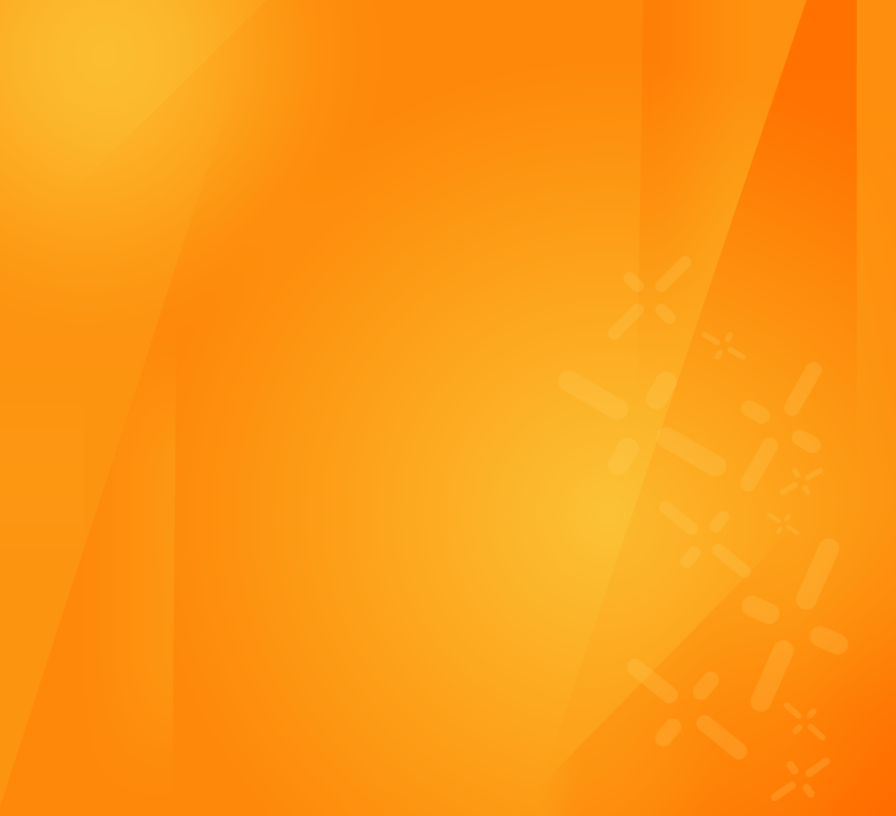
Give the GLSL for this background, as a Shadertoy shader.

```glsl
// Warm orange backdrop: two soft yellow glows crossed by faint translucent
// panels, with pale four-armed sparkles on the right. Everything adds to one
// "heat" value, which a smooth colour ramp turns from red-orange to yellow.

#define CORE_POS vec2(0.745, 0.370)
#define CORE_FALLOFF 1.13
#define BASE_HEAT 0.37
#define CORNER_GLOW_POS vec2(0.107, 0.936)
#define CORNER_GLOW_RADIUS 0.38
#define CORNER_GLOW_HEAT 0.55
#define SHADE_RADIUS 0.42
#define SHADE_DEPTH 0.37
#define SPARKLE_COLOR vec3(1.0, 0.84, 0.42)
#define SPARKLE_ALPHA 0.20

const int SPARKLE_COUNT = 11;

// Centre x, centre y, half length, angle of the long axis in degrees
const vec4 SPARKLES[SPARKLE_COUNT] = vec4[](
    vec4(0.796, 0.635, 0.069,  45.0), vec4(0.887, 0.576, 0.031, -30.0),
    vec4(0.787, 0.481, 0.117, -30.0), vec4(0.957, 0.477, 0.090,  60.0),
    vec4(0.982, 0.410, 0.030,  30.0), vec4(0.864, 0.339, 0.070, -39.0),
    vec4(0.960, 0.358, 0.023, -33.0), vec4(0.974, 0.234, 0.115,  66.0),
    vec4(0.842, 0.131, 0.092, -39.0), vec4(0.986, 0.116, 0.033, -42.0),
    vec4(0.981, 0.045, 0.043,  35.0));

// 1 on the right of the line running from a to b, 0 on the left
float rightOf(vec2 p, vec2 a, vec2 b) {
    vec2 dir = normalize(b - a);
    float dist = dot(p - a, vec2(dir.y, -dir.x));
    float px = 1.0 / iResolution.y;
    return smoothstep(-px, px, dist);
}

// Soft disc: 1 at the centre, 0 at the radius
float softDisc(vec2 p, vec2 center, float radius) {
    return 1.0 - smoothstep(0.0, radius, distance(p, center));
}

// Capsule along x, from inner to outer, in unit sparkle space
float armDistance(vec2 p, float inner, float outer) {
    return length(vec2(p.x - clamp(p.x, inner, outer), p.y)) - 0.11;
}

float sparkleMask(vec2 p, vec4 sparkle) {
    float angle = radians(sparkle.w);
    float c = cos(angle), s = sin(angle);
    vec2 d = p - sparkle.xy;
    vec2 q = abs(vec2(c * d.x + s * d.y, c * d.y - s * d.x)) / sparkle.z;
    float dist = min(armDistance(q, 0.30, 0.89), armDistance(q.yx, 0.30, 0.50));
    float px = 1.0 / iResolution.y;
    return 1.0 - smoothstep(-px, px, dist * sparkle.z);
}

// Panels on the left: corner wedge, slanted sheet and narrow strip
float leftPanels(vec2 p) {
    float wedge = 1.0 - rightOf(p, vec2(0.036, 0.713), vec2(0.327, 1.0));
    float slant = rightOf(p, vec2(0.0, 0.012), vec2(0.322, 1.0));
    float strip = slant * (1.0 - rightOf(p, vec2(0.211, 0.019), vec2(0.216, 0.570)));
    float crease = 1.0 - rightOf(p, vec2(0.103, 0.0), vec2(0.103, 1.0));

    float heat = 0.07 * wedge * smoothstep(0.03, 0.25, p.x);
    heat += 0.13 * (1.0 - slant) * (1.0 - smoothstep(0.5, 0.95, p.y));
    heat += 0.14 * strip * smoothstep(0.09, 0.21, p.x)
          * smoothstep(0.0, 0.2, p.y) * (1.0 - smoothstep(0.42, 0.62, p.y));
    heat += 0.03 * crease * (1.0 - slant)
          * smoothstep(0.30, 0.40, p.y) * (1.0 - smoothstep(0.42, 0.54, p.y));
    return heat;
}

// Panels on the right: upright sheet, slanted sheet, margin and lower wedge
float rightPanels(vec2 p) {
    float upright = rightOf(p, vec2(0.781, 0.527), vec2(0.788, 1.0));
    float slant = rightOf(p, vec2(0.673, 0.069), vec2(0.9885, 1.0));
    float margin = rightOf(p, vec2(1.05, 0.0), vec2(1.05, 1.0));
    float wedge = rightOf(p, vec2(0.652, 0.026), vec2(0.9885, 0.370));

    float uprightHeat = mix(-0.10, 0.10, smoothstep(0.79, 0.93, p.x))
                      * smoothstep(0.48, 0.75, p.y);
    float slantHeat = -mix(0.05, 0.24, smoothstep(0.1, 1.0, p.y))
                    * smoothstep(0.03, 0.15, p.y);
    float marginHeat = mix(slantHeat, 0.08, smoothstep(0.36, 0.9, p.y));

    float heat = mix(upright * uprightHeat, mix(slantHeat, marginHeat, margin), slant);
    heat -= 0.13 * wedge * smoothstep(0.65, 0.72, p.x)
          * (1.0 - smoothstep(0.85, 1.0, p.x));
    return heat;
}

// Red-orange at 0, golden yellow at 1
vec3 heatColor(float heat) {
    float t = clamp(heat, 0.0, 1.0);
    return vec3(1.0 - 0.012 * t, 0.40 + 0.36 * t, 0.21 * pow(t, 1.7));
}

void mainImage(out vec4 fragColor, in vec2 fragCoord) {
    vec2 p = fragCoord / iResolution.y;
    vec2 lowerRight = vec2(iResolution.x / iResolution.y, 0.0);

    // Glows, panels and the dark corner
    float heat = max(BASE_HEAT, 1.0 - CORE_FALLOFF * distance(p, CORE_POS));
    heat += CORNER_GLOW_HEAT * softDisc(p, CORNER_GLOW_POS, CORNER_GLOW_RADIUS);
    heat += leftPanels(p) + rightPanels(p);
    heat -= SHADE_DEPTH * softDisc(p, lowerRight, SHADE_RADIUS);
    vec3 color = heatColor(heat);

    // Sparkles
    for (int i = 0; i < SPARKLE_COUNT; i++) {
        color = mix(color, SPARKLE_COLOR, SPARKLE_ALPHA * sparkleMask(p, SPARKLES[i]));
    }
    fragColor = vec4(color, 1.0);
}
```
